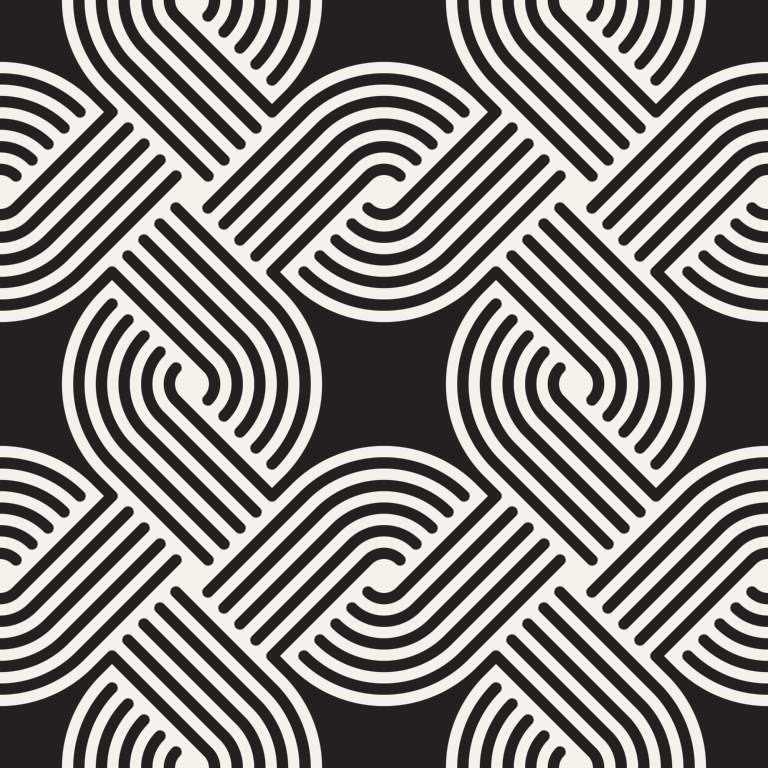
Reproduce this pattern procedurally as a three.js fragment shader.

```glsl
// Interlaced striped ribbons curling into round knots, cream on near-black.
varying vec2 vUv;

const float REPEATS = 2.0;       // repeats across and down
const float STRIPES = 5.0;       // dark lines in each ribbon
const float HALF_LINE = 0.25;    // half line width; line spacing is 1
const float EDGE_SOFTNESS = 0.8; // in pixel footprints
const float HALF_CELL = STRIPES + 1.0;
const vec3 CREAM = vec3(0.96, 0.95, 0.92);
const vec3 INK = vec3(0.14, 0.123, 0.126);

// Offset to the nearest line of the ribbon, lines lying at 1..STRIPES.
float toLine(float x) {
  return x - clamp(floor(x + 0.5), 1.0, STRIPES);
}

// Quarter turn: concentric arcs, solid ink outside the ribbon.
float arcs(vec2 p) {
  float r = length(p);
  return min(abs(toLine(r)), HALF_CELL - r);
}

// Straight run: parallel lines between two rows of rounded line ends.
float straights(vec2 p) {
  float d = abs(toLine(p.y));
  vec2 q = vec2(p.x, HALF_CELL - p.y);
  d = min(d, length(vec2(toLine(p.x), p.y))); // ends of the arcs
  d = min(d, length(vec2(toLine(q.x), q.y))); // ends of the crossing ribbon
  // Elbows that part neighbouring knots
  d = min(d, length(vec2(HALF_CELL - p.x, max(p.y - 1.0, 0.0))));
  return min(d, length(vec2(max(q.x - 1.0, 0.0), q.y)));
}

// Signed distance to the ink, in line spacings.
float knots(vec2 uv) {
  // Diagonal grid with one knot per cell
  vec2 t = uv * REPEATS - vec2(0.0, 0.5);
  vec2 g = vec2(t.x + t.y, t.y - t.x);
  vec2 cell = floor(g + 0.5);
  vec2 p = (g - cell) * 2.0 * HALF_CELL;

  // Alternate knots turn a quarter; each has half-turn symmetry
  if (mod(cell.x + cell.y, 2.0) > 0.5) p = vec2(-p.y, p.x);
  if (p.y < 0.0) p = -p;

  float d = p.x > 0.0 ? arcs(p) : straights(vec2(-p.x, p.y));
  return d - HALF_LINE;
}

void main() {
  float unitsPerUv = REPEATS * 2.0 * HALF_CELL * sqrt(2.0);
  float edge = EDGE_SOFTNESS * unitsPerUv * max(fwidth(vUv.x), fwidth(vUv.y));
  float cream = smoothstep(-edge, edge, knots(vUv));
  gl_FragColor = vec4(mix(INK, CREAM, cream), 1.0);
}
```
